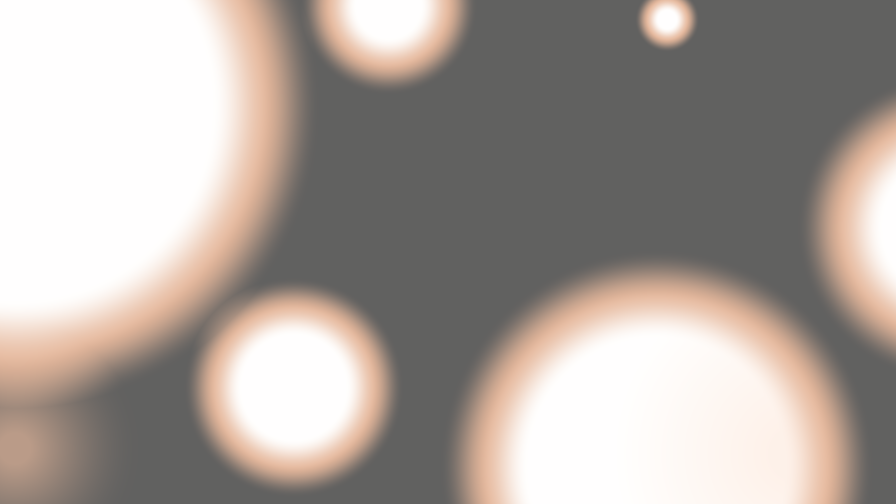
A WebGL 1 fragment shader for this background:

```glsl
precision highp float;
// Soft out-of-focus lights, white with peach rims, drifting over a flat warm grey.

uniform vec2 u_resolution;

const vec3 GREY  = vec3(0.382, 0.380, 0.376);
const vec3 PEACH = vec3(0.90, 0.72, 0.61);
const vec3 WHITE = vec3(1.0, 0.998, 0.995);
const vec3 CREAM = vec3(0.99, 0.91, 0.86);

// Linear falloff: 1 inside the core radius, 0 beyond the halo radius.
float glow(vec2 p, vec2 center, float core, float halo) {
    return clamp((halo - distance(p, center)) / (halo - core), 0.0, 1.0);
}

// Joins two lights without a seam or overshoot.
float screenBlend(float a, float b) {
    return 1.0 - (1.0 - a) * (1.0 - b);
}

// Grey to peach to the given core colour as the light grows.
vec3 lightRamp(float light, vec3 coreColor) {
    vec3 rim = mix(GREY, PEACH, smoothstep(0.0, 0.55, light));
    return mix(rim, coreColor, smoothstep(0.42, 0.98, light));
}

void main() {
    // Canvas height is one unit
    vec2 p = gl_FragCoord.xy / u_resolution.y;

    // Left side: the large light and a dim one below it
    float light = glow(p, vec2(0.035, 0.79), 0.38, 0.60);
    light = screenBlend(light, 0.34 * glow(p, vec2(0.03, 0.11), 0.03, 0.25));

    // Upper lights
    light = screenBlend(light, glow(p, vec2(0.771, 0.988), 0.06, 0.176));
    light = screenBlend(light, glow(p, vec2(1.324, 0.961), 0.016, 0.064));

    // Right edge and lower lights
    light = screenBlend(light, glow(p, vec2(1.887, 0.549), 0.13, 0.305));
    light = screenBlend(light, glow(p, vec2(1.303, 0.074), 0.25, 0.43));
    light = screenBlend(light, glow(p, vec2(0.583, 0.231), 0.10, 0.218));

    // Cream tint on the right flank of the lower light
    float warmth = 0.6 * glow(p, vec2(1.58, 0.10), 0.05, 0.36);

    gl_FragColor = vec4(lightRamp(light, mix(WHITE, CREAM, warmth)), 1.0);
}
```
